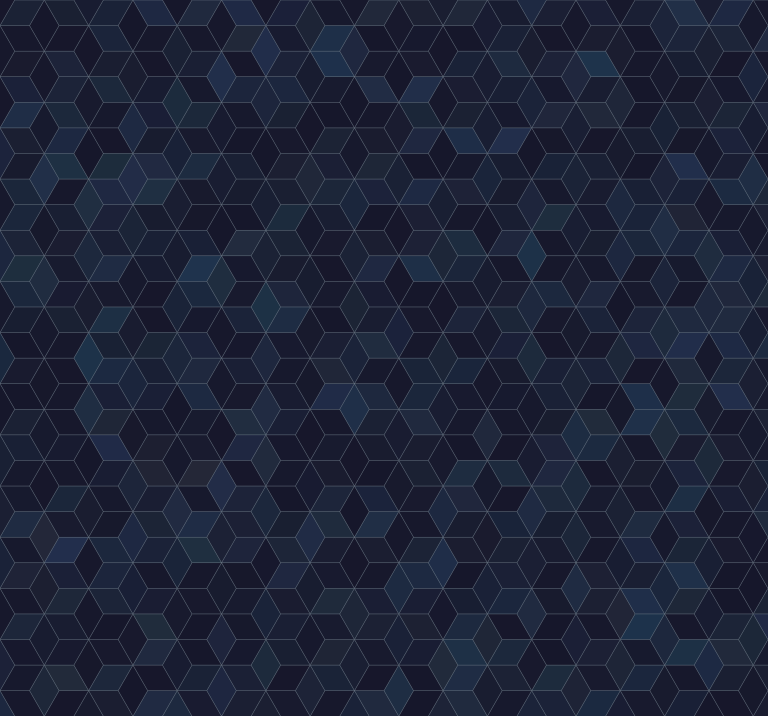
A Shadertoy shader for this pattern:

```glsl
const float ROOT3 = 1.7320508;

// Integer hash of a cell and face to three values in 0..1
vec3 hash3(ivec3 cell) {
    uvec3 v = uvec3(cell) * 1664525u + 1013904223u;
    v.x += v.y * v.z; v.y += v.z * v.x; v.z += v.x * v.y;
    v ^= v >> 16u;
    v.x += v.y * v.z; v.y += v.z * v.x; v.z += v.x * v.y;
    return vec3(v >> 8u) / 16777216.0;
}

// Share of a filter of the given width covered by a line at distance d
float lineCoverage(float d, float halfWidth, float filterWidth) {
    float r = 0.5 * filterWidth;
    return max(min(d + r, halfWidth) - max(d - r, -halfWidth), 0.0) / filterWidth;
}

// Dark navy, lifted by a skewed random amount towards a cool tint
vec3 tileColor(vec3 rnd) {
    vec3 teal = vec3(0.12, 0.19, 0.245), blue = vec3(0.115, 0.205, 0.30);
    vec3 slate = vec3(0.14, 0.15, 0.215), indigo = vec3(0.135, 0.185, 0.31);
    vec3 tint = mix(mix(teal, blue, rnd.y), mix(slate, indigo, rnd.y), rnd.z);
    return mix(vec3(0.088, 0.09, 0.168), tint, pow(rnd.x, 1.65));
}

// Rhombille tiling with unit edges: hexagons cut into three rhombi
vec3 rhombille(vec2 p, float filterWidth) {
    // Nearest hexagon centre from two interleaved grids
    vec2 period = vec2(3.0, ROOT3);
    vec2 g = (p + vec2(1.0, 0.0)) / period;
    vec2 cellA = vec2(round(g.x), floor(g.y) + 0.5);
    vec2 cellB = vec2(floor(g.x) + 0.5, round(g.y));
    vec2 a = (g - cellA) * period, b = (g - cellB) * period;
    bool useA = dot(a, a) < dot(b, b);
    vec2 q = useA ? a : b;
    vec2 cell = useA ? cellA : cellB;

    // Three faces, split by spokes 120 degrees apart
    float third = radians(120.0);
    float angle = mod(atan(q.y, q.x), 3.0 * third);
    float face = min(floor(angle / third), 2.0);
    float t = angle - face * third;

    // Distance to the closest spoke or hexagon side
    float spoke = length(q) * sin(min(t, third - t));
    vec2 h = abs(q);
    float side = 0.5 * ROOT3 - max(h.y, 0.5 * (ROOT3 * h.x + h.y));
    float d = min(abs(spoke), abs(side));

    vec3 color = tileColor(hash3(ivec3(2.0 * cell, face)));
    return mix(color, vec3(0.42, 0.47, 0.52), lineCoverage(d, 0.008, filterWidth));
}

void mainImage(out vec4 fragColor, in vec2 fragCoord) {
    // 26 edge lengths across, measured from the top left corner
    float pixel = 26.0 / iResolution.x;
    vec2 p = vec2(fragCoord.x, iResolution.y - fragCoord.y) * pixel;

    // Average 2 x 2 samples to smooth the tile edges
    vec3 color = vec3(0.0);
    for (int i = 0; i < 4; i++) {
        vec2 offset = vec2(i % 2, i / 2) * 0.5 - 0.25;
        color += 0.25 * rhombille(p + offset * pixel, 0.5 * pixel);
    }
    fragColor = vec4(color, 1.0);
}
```
